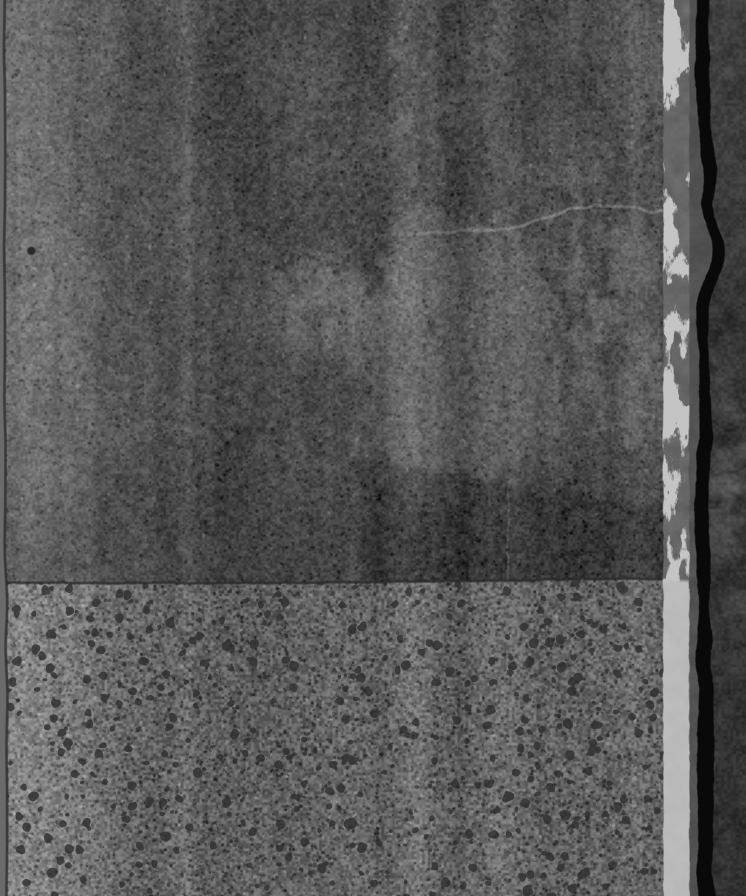
Give the GLSL for this texture, as a WebGL 2 fragment shader.

```glsl
#version 300 es
precision highp float;
// Weathered concrete slab above coarse aggregate, with a worn painted stripe and a
// black gap at the right. Gaussian streaks run down both slabs; cellular stones
// give the grain and layered value noise gives the stains.
uniform vec2 u_resolution;
out vec4 fragColor;

const float JOINT_Y = 0.349;
const float STRIPE_LEFT = 0.889;
const float STRIPE_RIGHT = 0.924;

float hash(vec2 p) {
  vec3 q = fract(vec3(p.xyx) * 0.1031);
  q += dot(q, q.yzx + 33.33);
  return fract((q.x + q.y) * q.z);
}

float noise(vec2 p) {
  vec2 i = floor(p), f = fract(p);
  f = f * f * (3.0 - 2.0 * f);
  return mix(mix(hash(i), hash(i + vec2(1, 0)), f.x),
             mix(hash(i + vec2(0, 1)), hash(i + vec2(1, 1)), f.x), f.y);
}

float fbm(vec2 p) {
  float sum = 0.0, gain = 0.53;
  for (int i = 0; i < 5; i++) {
    sum += gain * noise(p);
    p = p * 2.07 + 17.3;
    gain *= 0.5;
  }
  return sum;
}

// Coverage of randomly sized stones, one candidate per cell
float stones(vec2 p, float cells, float share, float radius) {
  vec2 g = p * cells, base = floor(g);
  float soft = cells / u_resolution.y * 0.7, cover = 0.0;
  g += 0.22 * (vec2(noise(g * 2.3), noise(g * 2.3 + 41.0)) - 0.5);
  for (int k = 0; k < 9; k++) {
    vec2 cell = base + vec2(k % 3 - 1, k / 3 - 1);
    vec2 centre = cell + vec2(hash(cell + 3.1), hash(cell + 8.7));
    float r = radius * mix(0.4, 1.0, hash(cell + 23.0));
    float inside = 1.0 - smoothstep(r - soft, r + soft, length(g - centre));
    cover = max(cover, inside * step(hash(cell + 57.0), share));
  }
  return cover;
}

float band(float x, float centre, float width) {
  float d = (x - centre) / width;
  return exp(-d * d);
}

float patchAt(vec2 uv, vec2 centre, vec2 size) {
  vec2 d = (uv - centre) / size;
  return exp(-dot(d, d));
}

float stroke(float d, float halfWidth, float soft) {
  return 1.0 - smoothstep(halfWidth - soft, halfWidth + soft, abs(d));
}

// Vertical streaks shared by both slabs
float streaks(vec2 uv) {
  float x = uv.x + 0.004 * (noise(vec2(uv.x * 30.0, uv.y * 7.0)) - 0.5);
  float tone = 0.13 * (1.0 - smoothstep(0.04, 0.20, x));
  tone += 0.065 * band(x, 0.25, 0.014) - 0.035 * band(x, 0.31, 0.05);
  tone += 0.065 * band(x, 0.555, 0.028) - 0.035 * band(x, 0.507, 0.013);
  tone += 0.055 * band(x, 0.667, 0.026) - 0.045 * band(x, 0.61, 0.028);
  tone += 0.03 * band(x, 0.85, 0.03);
  return tone + 0.05 * (noise(vec2(x * 65.0, uv.y * 2.0)) - 0.5) + 0.007 * sin(x * 230.0);
}

float upperSlab(vec2 uv, vec2 p) {
  float lift = patchAt(uv, vec2(0.47, 0.665), vec2(0.13, 0.07))
             + 0.7 * patchAt(uv, vec2(0.78, 0.66), vec2(0.13, 0.16))
             + 0.6 * patchAt(uv, vec2(0.56, 0.92), vec2(0.06, 0.15))
             + 0.5 * patchAt(uv, vec2(0.55, 0.52), vec2(0.10, 0.07));
  float stain = fbm(p * vec2(17.0, 11.0)) + 0.35 * (fbm(p * 85.0) - 0.5);
  float tone = 0.285 + streaks(uv) + 0.10 * smoothstep(0.40, 0.62, stain + 0.16 * lift - 0.05) * (0.35 + lift);
  // Damp wedge above the joint
  float wedgeTop = mix(0.483, 0.434, (uv.x - 0.5) / 0.389) + 0.012 * (fbm(p * 40.0) - 0.5);
  float damp = (1.0 - smoothstep(wedgeTop - 0.006, wedgeTop + 0.006, uv.y)) * smoothstep(0.46, 0.53, uv.x);
  tone *= 1.0 - 0.20 * damp - 0.10 * (1.0 - smoothstep(0.35, 0.50, uv.y));
  tone += 0.12 * (noise(p * 370.0) - 0.5) + 0.08 * (noise(p * 190.0) - 0.5);
  tone -= 0.09 * stones(p, 135.0, 0.3, 0.30);
  tone += 0.08 * stones(p + 3.0, 95.0, 0.12, 0.22);
  // Pale crack, its faint tail and a vertical branch
  float crackY = 0.732 + 0.010 * smoothstep(0.45, 0.60, uv.x) + 0.028 * smoothstep(0.66, 0.80, uv.x)
               - 0.007 * smoothstep(0.82, 0.89, uv.x) + 0.008 * (fbm(vec2(uv.x * 55.0, 4.0)) - 0.5);
  tone += 0.13 * stroke(uv.y - crackY, 0.0018, 0.0014) * smoothstep(0.43, 0.68, uv.x);
  float branch = uv.x - 0.681 - 0.008 * (fbm(vec2(uv.y * 60.0, 9.0)) - 0.5);
  tone += 0.09 * stroke(branch, 0.0014, 0.0013) * (1.0 - smoothstep(0.44, 0.49, uv.y));
  return mix(tone, 0.16, 1.0 - smoothstep(0.003, 0.006, length(p - vec2(0.035, 0.72))));
}

float lowerSlab(vec2 uv, vec2 p) {
  float tone = 0.395 + 0.9 * streaks(uv) + 0.03 * (fbm(p * 20.0) - 0.5);
  tone += 0.22 * (noise(p * 330.0) - 0.5);
  tone -= 0.13 * stones(p, 160.0, 0.5, 0.38);
  tone += 0.08 * stones(p + 5.0, 120.0, 0.2, 0.28);
  return mix(tone, 0.18, 0.8 * stones(p + 1.0, 72.0, 0.34, 0.40));
}

float paintStripe(vec2 uv, vec2 p) {
  float wear = fbm(p * vec2(60.0, 30.0)) - 4.0 * (uv.x - 0.905);
  float kept = band(uv.y, 0.94, 0.08) + band(uv.y, 0.69, 0.075) + band(uv.y, 0.535, 0.05);
  float worn = mix(0.40 + 0.10 * (fbm(p * 90.0) - 0.5), 0.77, smoothstep(0.55, 0.64, wear + 0.17 * kept - 0.09));
  float clean = 0.73 + 0.05 * (fbm(p * 70.0) - 0.5);
  return mix(clean, worn, smoothstep(JOINT_Y, JOINT_Y + 0.006, uv.y));
}

float rightGround(vec2 uv, vec2 p) {
  float pale = patchAt(uv, vec2(0.985, 0.45), vec2(0.05, 0.12));
  float tone = 0.19 + 0.14 * pale * smoothstep(0.3, 0.6, fbm(p * 25.0)) + 0.05 * smoothstep(0.6, 0.8, uv.y);
  return tone + 0.12 * (fbm(p * 75.0) - 0.5) + 0.08 * (noise(p * 300.0) - 0.5);
}

void main() {
  vec2 uv = gl_FragCoord.xy / u_resolution;
  vec2 p = gl_FragCoord.xy / u_resolution.y;
  float soft = 1.0 / u_resolution.x;

  // Slabs and the joint between them
  float jointY = JOINT_Y + 0.005 * smoothstep(0.35, 0.90, uv.x) + 0.003 * (fbm(vec2(uv.x * 45.0, 2.0)) - 0.5);
  float tone = mix(lowerSlab(uv, p), upperSlab(uv, p), smoothstep(jointY - soft, jointY + soft, uv.y));
  tone = mix(tone, 0.15, 0.75 * stroke(uv.y - jointY, 0.0014, soft));

  // Left border seam
  float seamX = 0.006 + 0.003 * (1.0 - smoothstep(0.3, 0.4, uv.y)) + 0.003 * (noise(vec2(3.0, uv.y * 18.0)) - 0.5);
  tone = mix(tone, 0.42, 1.0 - smoothstep(seamX - soft, seamX + soft, uv.x));
  tone = mix(tone, 0.17, 0.8 * stroke(uv.x - seamX, 0.0018, soft));

  // Stripe, kerb strip and the ground beyond
  float ragged = 0.003 * (fbm(vec2(uv.y * 90.0, 6.0)) - 0.5);
  tone = mix(tone, paintStripe(uv, p), smoothstep(-soft, soft, uv.x - STRIPE_LEFT - ragged));
  float kerb = 0.32 + 0.08 * (fbm(p * 80.0) - 0.5);
  tone = mix(tone, kerb, smoothstep(-soft, soft, uv.x - STRIPE_RIGHT - ragged));
  float gapX = 0.942 + 0.022 * band(uv.y, 0.715, 0.035) + 0.008 * band(uv.y, 0.80, 0.05)
             + 0.004 * band(uv.y, 0.54, 0.06) + 0.003 * (1.0 - smoothstep(0.2, 0.36, uv.y))
             + 0.008 * (fbm(vec2(uv.y * 35.0, 1.0)) - 0.5);
  tone = mix(tone, rightGround(uv, p), smoothstep(-soft, soft, uv.x - gapX));
  float gapWidth = 0.006 + 0.004 * noise(vec2(uv.y * 28.0, 12.0)) + 0.002 * (1.0 - smoothstep(0.25, 0.35, uv.y));
  tone = mix(tone, 0.035, stroke(uv.x - gapX, gapWidth, soft));

  fragColor = vec4(vec3(clamp(tone, 0.0, 1.0)), 1.0);
}
```
